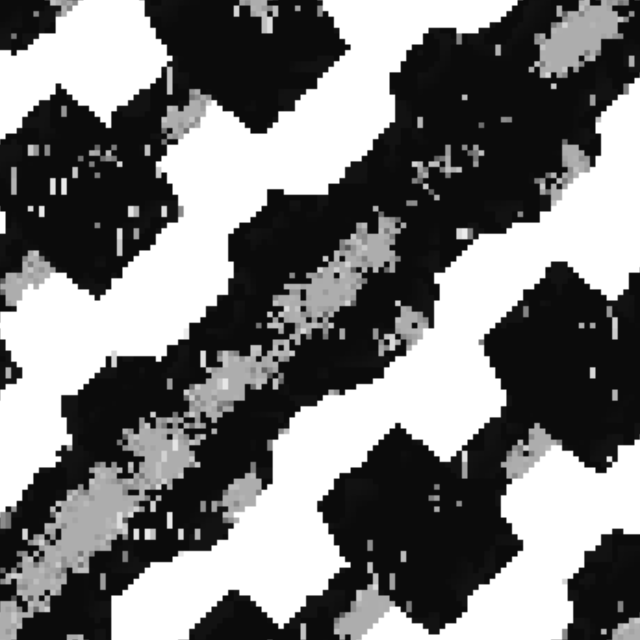
Reproduce this pattern procedurally as a WebGL 1 fragment shader.

```glsl
precision highp float;
// Ragged black diagonal bands on white, drawn in coarse square cells.
// Two band outlines (one continuous, one pinched into islands) repeat along
// and across the diagonal; noise wears grey veins and specks into them.

uniform vec2 u_resolution;

#define CELLS 115.0          // cells across the canvas
#define CELL_BLUR 0.20       // softness of cell borders, in cells
#define REPEAT_ALONG 0.5104  // period of x - y
#define REPEAT_ACROSS 1.0586 // period of x + y, one pair of bands
#define FOLD_START 0.70      // where the pair of bands begins
#define EDGE_ROUGHNESS 0.022
#define WEAR_LIMIT 0.76      // wear above this shows grey
#define SOLID_LIMIT 1.00     // wear above this is even grey
#define SPECK_RATE 0.035
#define INK 0.042
#define GREY 0.68

float hash(vec2 p) {
  vec3 q = fract(vec3(p.xyx) * 0.1031);
  q += dot(q, q.yzx + 33.33);
  return fract((q.x + q.y) * q.z);
}

float noise(vec2 p) {
  vec2 i = floor(p), f = fract(p);
  f = f * f * (3.0 - 2.0 * f);
  return mix(mix(hash(i), hash(i + vec2(1.0, 0.0)), f.x),
             mix(hash(i + vec2(0.0, 1.0)), hash(i + vec2(1.0, 1.0)), f.x), f.y);
}

float ramp(float a, float b, float x) {
  return clamp((x - a) / (b - a), 0.0, 1.0);
}

// Rises from a to b, stays at one, falls from c to d.
float plateau(float x, float a, float b, float c, float d) {
  return ramp(a, b, x) * (1.0 - ramp(c, d, x));
}

float bump(float x, float center, float width) {
  float d = (x - center) / width;
  return exp(-d * d);
}

// Positive inside either band; f is the phase along, t the place across.
float bandDepth(float f, float t) {
  float solidTop = 0.727 + 0.079 * plateau(f, 0.25, 0.39, 0.87, 0.945);
  float solidEnd = 1.182 - 0.066 * plateau(f, 0.35, 0.50, 0.74, 0.98);
  float islandTop = 1.422 - 0.139 * plateau(f, 0.34, 0.42, 0.92, 0.945);
  float islandEnd = 1.558 + 0.120 * plateau(f, 0.35, 0.38, 0.92, 0.985);
  return max(min(t - solidTop, solidEnd - t), min(t - islandTop, islandEnd - t));
}

// How strongly each part of the bands is worn, from 0 to 1.
float wearMap(float f, float t, float along) {
  float reach = 1.0 - ramp(0.16, 0.30, along) + 0.8 * ramp(0.68, 0.80, along);
  float vein = bump(t, 0.955, 0.085) * mix(0.62, 1.15, reach);
  float rim = plateau(f, 0.03, 0.10, 0.30, 0.36)
            * plateau(t, 1.07, 1.13, 1.20, 1.22);
  float neck = plateau(f, 0.06, 0.13, 0.33, 0.38)
             * plateau(t, 1.46, 1.52, 1.57, 1.60);
  float knot = bump(f, 0.80, 0.13) * bump(t, 1.455, 0.06);
  return max(max(vein, rim), max(neck, knot));
}

float cellTone(vec2 cell) {
  vec2 p = (cell + 0.5) / CELLS;
  p.y = 1.0 - p.y;
  float along = p.x - p.y;
  float f = fract(along / REPEAT_ALONG);
  float t = FOLD_START + mod(p.x + p.y - FOLD_START, REPEAT_ACROSS);

  float rough = EDGE_ROUGHNESS * (noise(cell * 0.45 + 7.0) - 0.5);
  float depth = bandDepth(f, t + rough);
  if (depth < 0.0) return 1.0;

  // Faint mottling of the ink near the upper rims
  float tone = INK + 0.03 * step(0.55, noise(cell * 0.4 + 60.0))
             * (1.0 - ramp(0.03, 0.09, depth));

  // Grey veins: even in the core, broken and mixed around it
  float broad = noise(cell * 0.13 + 20.0);
  float grain = hash(cell + 90.0);
  float worn = wearMap(f, t, along) * (0.5 + broad)
             + 0.45 * (noise(cell * 0.5 + 40.0) - 0.5) + 0.42 * (grain - 0.5);
  if (worn > WEAR_LIMIT) {
    float mixed = mix(0.30, 0.88, hash(cell + 150.0));
    tone = mix(mixed, GREY, ramp(WEAR_LIMIT, SOLID_LIMIT, worn));
  }

  // Light upright specks, gathered in loose clusters
  vec2 dash = floor(cell * vec2(1.0, 0.45));
  float cluster = ramp(0.42, 0.85, noise(cell * 0.11 + 200.0));
  if (hash(dash + 300.0) < SPECK_RATE * (0.12 + 2.0 * cluster))
    tone = max(tone, mix(0.45, 0.95, hash(dash + 350.0)));
  return tone;
}

void main() {
  // Blend the four nearest cells over a narrow border
  vec2 q = gl_FragCoord.xy / u_resolution * CELLS - 0.5;
  vec2 cell = floor(q);
  vec2 w = smoothstep(0.5 - CELL_BLUR, 0.5 + CELL_BLUR, fract(q));
  float lower = mix(cellTone(cell), cellTone(cell + vec2(1.0, 0.0)), w.x);
  float upper = mix(cellTone(cell + vec2(0.0, 1.0)), cellTone(cell + 1.0), w.x);
  gl_FragColor = vec4(vec3(mix(lower, upper, w.y)), 1.0);
}
```
